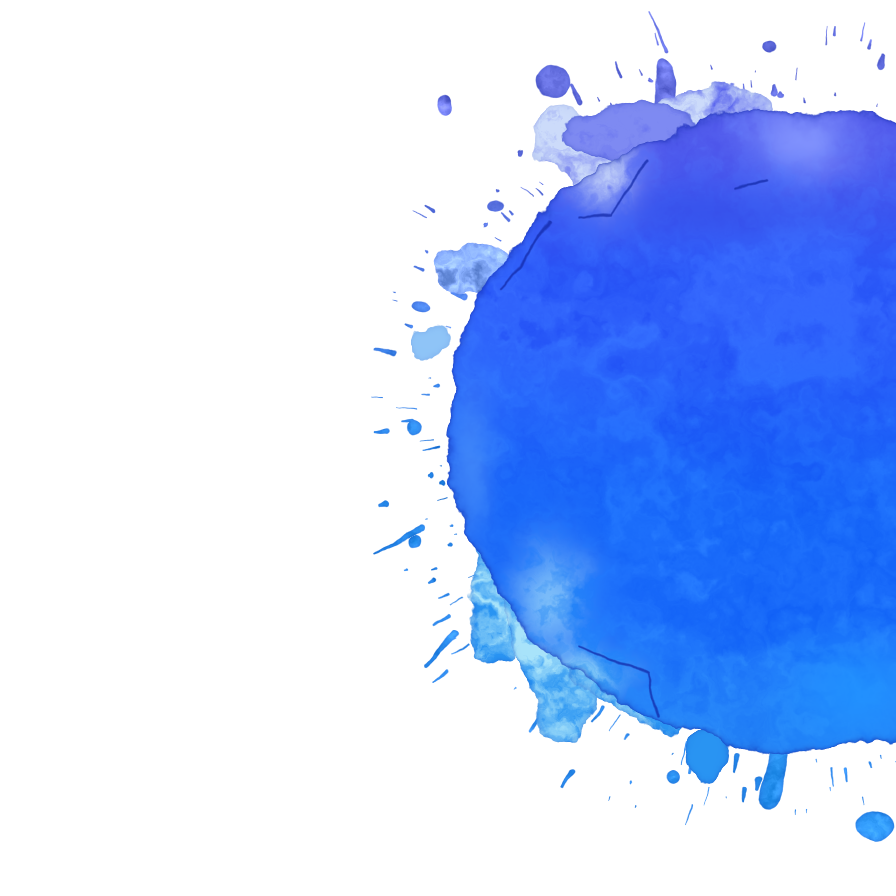
Reproduce this background procedurally as a Shadertoy shader.

```glsl
// A large blue watercolour blot with pale lobes, drips and splatter on white paper.
#define CENTER vec2(.89, .48)
#define RADII vec2(.387, .357)
#define ROUGHNESS .026
#define MOTTLE .2
#define SPLATS 130
#define VIOLET vec3(.33, .37, .93)
#define ROYAL vec3(.18, .37, .98)
#define AZURE vec3(.1, .42, .98)
#define SKY vec3(.16, .58, .95)
#define PALE_CYAN vec3(.66, .89, .98)
#define PALE_LILAC vec3(.8, .86, .98)
#define INK vec3(.07, .16, .66)

vec2 rough, soft;             // strongly and gently warped positions
float drops = 1., creases = 1.;

float hash(vec2 p) {
    p = fract(p * vec2(.1031, .1137));
    p += dot(p, p.yx + 33.33);
    return fract((p.x + p.y) * p.x * 7.31 + p.y * 57.7);
}

float noise(vec2 p) {
    vec2 i = floor(p), f = fract(p);
    f = f * f * (3. - 2. * f);
    return mix(mix(hash(i), hash(i + vec2(1, 0)), f.x),
               mix(hash(i + vec2(0, 1)), hash(i + vec2(1, 1)), f.x), f.y);
}

float fbm(vec2 p) {
    float sum = 0., amp = .5;
    for (int i = 0; i < 5; i++) {
        sum += amp * noise(p);
        p = mat2(1.6, 1.2, -1.2, 1.6) * p + 7.3;
        amp *= .5;
    }
    return sum;
}

float ellipse(vec2 p, vec2 c, vec2 r) {
    vec2 q = (p - c) / r;
    float k = length(q);
    return k * (k - 1.) / max(length(q / r), 1e-4);
}

// Capsule whose radius runs from ra to rb
float capsule(vec2 p, vec2 a, vec2 b, float ra, float rb) {
    vec2 ab = b - a;
    float t = clamp(dot(p - a, ab) / dot(ab, ab), 0., 1.);
    return length(p - a - ab * t) - mix(ra, rb, t);
}

// Shapes given by centre and radii, or by two ends
float lobe(float x, float y, float rx, float ry) {
    return ellipse(rough, vec2(x, y), vec2(rx, ry));
}
float tongue(vec4 ends, float ra, float rb) {
    return capsule(rough, ends.xy, ends.zw, ra, rb);
}
void drop(float x, float y, float rx, float ry) {
    drops = min(drops, ellipse(soft, vec2(x, y), vec2(rx, ry)));
}
void streak(vec4 ends, float ra, float rb) {
    drops = min(drops, capsule(soft, ends.xy, ends.zw, ra, rb));
}
void crease(float ax, float ay, float bx, float by) {
    creases = min(creases, capsule(soft, vec2(ax, ay), vec2(bx, by), 0., .0004));
}

// Soft stain inside the body
void bloom(inout vec3 col, vec3 tint, float k, float x, float y, float rx, float ry) {
    vec2 q = (rough - vec2(x, y)) / vec2(rx, ry);
    col = mix(col, tint, k * exp(-dot(q, q)));
}

// Lays paint over the paper with a darker dried rim
void wash(inout vec3 col, float d, vec3 tint, float rim) {
    float aa = .8 / iResolution.y;
    tint = mix(tint, INK, rim * exp(-abs(d) * 380.));
    col = mix(col, tint, smoothstep(aa, -aa, d));
}

void mainImage(out vec4 fragColor, in vec2 fragCoord) {
    vec2 p = fragCoord / iResolution.y;
    p.y = 1. - p.y;           // y runs downward
    vec2 wobble = vec2(fbm(p * 32.), fbm(p * 32. + 41.)) - .48;
    rough = p + ROUGHNESS * wobble;
    soft = p + .009 * wobble;

    // Pigments, blotchy and cooler toward the bottom
    float blotch = fbm(p * 13. + 3. * wobble) - .48, y = p.y + .1 * blotch;
    vec3 body = mix(VIOLET, ROYAL, smoothstep(.12, .32, y));
    body = mix(body, AZURE, smoothstep(.32, .6, y));
    body = mix(body, SKY, .55 * smoothstep(.66, .86, y));
    body += MOTTLE * blotch * vec3(.7, .9, .3);
    vec3 spray = mix(vec3(.45, .49, .93), SKY, smoothstep(.12, .55, p.y));
    vec3 lilac = mix(PALE_LILAC, VIOLET, clamp(.25 + 2.2 * blotch, 0., 1.));
    vec3 cyan = mix(PALE_CYAN, SKY, clamp(.5 + 3. * blotch, 0., 1.));
    vec3 col = vec3(1);

    // Radial splatter
    for (float n = 1.; n <= float(SPLATS); n++) {
        float h = hash(vec2(n, 3.7)), g = hash(vec2(n, 19.1)), k = hash(vec2(n, 47.3));
        float a = mix(1.2, 5., (n + h - .5) / float(SPLATS)), size = .0006 + .0035 * k * k * k;
        vec2 dir = vec2(cos(a), sin(a)), at = CENTER + dir * RADII * (1.03 + .24 * g * g);
        streak(vec4(at, at + dir * (.001 + .022 * h * h)), size, size * .5);
    }
    // Larger drops, flung streaks and drips
    drop(.618, .091, .018, .019);
    drop(.86, .052, .007, .007);
    drop(.495, .117, .007, .01);
    drop(.552, .231, .009, .006);
    drop(.469, .342, .01, .006);
    drop(.461, .478, .008, .008);
    drop(.462, .605, .007, .007);
    drop(.749, .868, .007, .009);
    drop(.977, .923, .022, .016);
    streak(vec4(.725, .013, .746, .058), .0006, .002);
    streak(vec4(.742, .076, .743, .13), .009, .012);
    streak(vec4(.417, .617, .47, .59), .001, .004);
    streak(vec4(.474, .743, .508, .708), .002, .004);
    streak(vec4(.868, .84, .858, .894), .01, .011);
    wash(col, drops, spray + .5 * blotch, .25);

    // Pale lobes spilling past the body
    wash(col, lobe(.525, .303, .042, .026), vec3(.5, .65, .96) + blotch, .15);
    wash(col, lobe(.487, .383, .024, .018), vec3(.56, .77, .97), .1);
    wash(col, lobe(.8, .123, .065, .025), lilac, .15);
    wash(col, tongue(vec4(.628, .15, .675, .205), .032, .026), lilac, .12);
    wash(col, lobe(.705, .148, .075, .033), mix(lilac, VIOLET, .65), .3);
    wash(col, tongue(vec4(.552, .6, .55, .712), .024, .03), cyan, .2);
    wash(col, tongue(vec4(.615, .68, .629, .795), .055, .031), cyan, .2);
    wash(col, tongue(vec4(.655, .755, .745, .805), .018, .018), cyan, .2);
    wash(col, lobe(.79, .843, .026, .027), SKY, .3);

    // Body with thin and pooled places
    bloom(body, vec3(.53, .6, 1), .85, .895, .155, .055, .045);
    bloom(body, vec3(.2, .29, .9), .55, .8, .235, .15, .03);
    bloom(body, vec3(.13, .58, 1), .8, .955, .77, .075, .06);
    bloom(body, vec3(.28, .55, .97), .75, .525, .52, .025, .09);
    bloom(body, cyan, .7, .615, .67, .045, .06);
    bloom(body, cyan, .9, .65, .755, .05, .03);
    bloom(body, lilac, .95, .675, .195, .035, .04);
    wash(col, ellipse(rough, CENTER, RADII), body, .6);

    // Fine dried creases
    crease(.645, .242, .682, .24);
    crease(.682, .24, .722, .182);
    crease(.56, .325, .612, .247);
    crease(.648, .722, .722, .752);
    crease(.722, .752, .735, .8);
    crease(.82, .21, .855, .203);
    col = mix(col, INK, .75 * smoothstep(.0022, 0., creases));
    fragColor = vec4(clamp(col, 0., 1.), 1);
}
```
